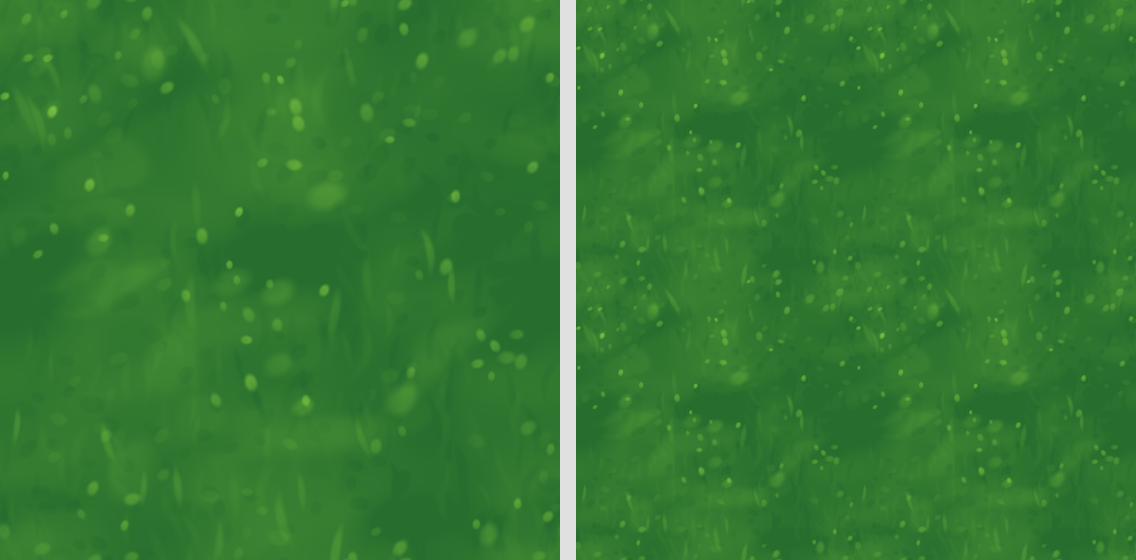
Left: one tile. Right: repeated 2 by 2.
Reproduce this texture procedurally as a three.js fragment shader.

```glsl
// Painted meadow: a soft green ground of slanted washes, with faint grass
// blades and leaves over it and clustered bright buds on top. Every layer
// is a scalar tone on a wrapping grid, mapped to one green ramp at the end.
varying vec2 vUv;

const vec3 DEEP_GREEN = vec3(0.14, 0.42, 0.178);
const vec3 BUD_GREEN = vec3(0.54, 0.82, 0.256);
const float GROUND_TONE = 0.125;
const float GROUND_CONTRAST = 0.56;
const float WARP = 0.04;

// Half width and half length of each kind of mark, in canvas units
const vec2 WASH_SIZE = vec2(0.045, 0.14);
const vec2 GLOW_SIZE = vec2(0.027, 0.038);
const vec2 LEAF_SIZE = vec2(0.015, 0.022);
const vec2 BLADE_SIZE = vec2(0.0098, 0.048);
const vec2 BUD_SIZE = vec2(0.0115, 0.0160);

vec4 hash4(vec2 p) {
  vec4 q = fract((p.xyxy + 17.0) * vec4(0.1031, 0.1030, 0.0973, 0.1099));
  q += dot(q, q.wzxy + 33.33);
  return fract((q.xxyz + q.yzzw) * q.zywx);
}

// Value noise that repeats after "period" lattice steps
float noise(vec2 p, float period, float seed) {
  vec2 i = floor(p);
  vec2 f = p - i;
  f = f * f * f * (f * (f * 6.0 - 15.0) + 10.0);
  vec2 a = mod(i, period) + seed;
  vec2 b = mod(i + 1.0, period) + seed;
  return mix(mix(hash4(a).x, hash4(vec2(b.x, a.y)).x, f.x),
             mix(hash4(vec2(a.x, b.y)).x, hash4(b).x, f.x), f.y);
}

// Slanted ground washes; the whole-number shear keeps them tileable
float ground(vec2 uv) {
  vec2 slant = vec2(uv.x + uv.y, 3.0 * uv.y - uv.x);
  return 0.38 * noise(uv * 4.0, 4.0, 5.0)
       + 0.30 * noise(slant * 2.0, 2.0, 31.0)
       + 0.20 * noise(slant * 4.0, 4.0, 57.0)
       + 0.12 * noise(uv * 13.0, 13.0, 83.0);
}

// Scattered, clustered ellipses: one candidate per cell of a wrapping grid.
// lean and spread set the direction, share the chance, soft the edge width.
float marks(vec2 uv, float cells, float seed, vec2 size, float lean,
            float spread, float share, float soft, float bend) {
  float cover = 0.0;
  vec2 home = floor(uv * cells);
  for (int y = -1; y <= 1; y++) {
    for (int x = -1; x <= 1; x++) {
      vec2 cell = home + vec2(float(x), float(y));
      vec2 id = mod(cell, cells) + seed;
      vec4 place = hash4(id);
      vec4 look = hash4(id + 211.0);
      vec2 center = (cell + place.xy) / cells;

      float cluster = noise(center * 6.0, 6.0, seed + 7.0);
      float chance = share * 2.0 * smoothstep(0.3, 0.7, cluster);
      float angle = lean + (place.z - 0.5) * spread;
      float c = cos(angle);
      float s = sin(angle);
      vec2 d = uv - center;
      d = vec2(c * d.x + s * d.y, c * d.y - s * d.x);
      d.x += bend * (look.z - 0.5) * d.y * d.y;
      d /= size * mix(0.6, 1.2, place.w);

      float body = 1.0 - smoothstep(1.0 - soft, 1.0 + 0.3 * soft, length(d));
      float shade = 0.8 + 0.2 * clamp(d.y, -1.0, 1.0);
      float strength = mix(0.35, 1.0, look.y) * shade;
      cover = max(cover, step(look.x, chance) * strength * body);
    }
  }
  return cover;
}

void main() {
  vec2 uv = vUv;
  vec2 wobble = vec2(noise(uv * 7.0, 7.0, 101.0),
                     noise(uv * 7.0, 7.0, 131.0)) - 0.5;
  vec2 soft = uv + WARP * wobble;
  vec2 edge = uv + 0.2 * WARP * wobble;

  // Ground and broad strokes
  float tone = GROUND_TONE + GROUND_CONTRAST * (ground(soft) - 0.5);
  tone += 0.16 * marks(soft, 4.0, 11.0, WASH_SIZE, -1.25, 0.5, 0.35, 0.7, 0.0);
  tone -= 0.09 * marks(soft, 5.0, 23.0, WASH_SIZE, -1.2, 0.9, 0.45, 0.6, 0.0);
  tone += 0.09 * marks(soft, 6.0, 29.0, GLOW_SIZE * 1.9, -0.9, 2.0, 0.3, 0.35, 0.0);

  // Shadowed undergrowth
  tone -= 0.07 * marks(edge, 18.0, 41.0, LEAF_SIZE, -1.2, 2.2, 0.4, 0.35, 0.0);
  tone -= 0.07 * marks(edge, 15.0, 53.0, BLADE_SIZE, 0.0, 0.9, 0.5, 0.6, 16.0);
  tone = max(tone, 0.02);

  // Lit grass and leaves
  tone += 0.07 * marks(edge, 16.0, 61.0, BLADE_SIZE, 0.1, 0.8, 0.45, 0.7, 14.0);
  tone += 0.25 * marks(edge, 14.0, 73.0, BLADE_SIZE, 0.15, 0.7, 0.14, 0.65, 8.0);
  tone += 0.13 * marks(edge, 20.0, 79.0, LEAF_SIZE * 0.8, -1.0, 2.0, 0.15, 0.4, 0.0);
  tone += 0.30 * marks(edge, 7.0, 97.0, GLOW_SIZE, -0.8, 1.4, 0.16, 0.6, 0.0);

  // Bright buds
  float buds = marks(edge, 20.0, 109.0, BUD_SIZE, -0.6, 2.4, 0.14, 0.55, 0.0);
  float sparks = marks(edge, 17.0, 149.0, BUD_SIZE * 0.9, -0.4, 2.0, 0.07, 0.55, 0.0);
  tone += 0.48 * buds + 0.72 * sparks;

  gl_FragColor = vec4(mix(DEEP_GREEN, BUD_GREEN, clamp(tone, 0.0, 1.0)), 1.0);
}
```
